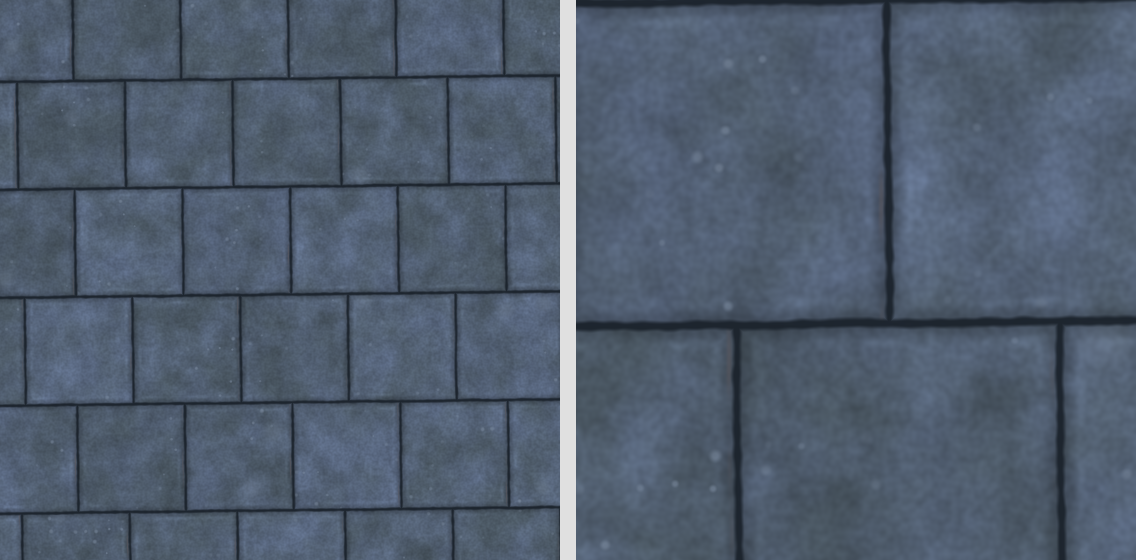
Left: the whole. Right: its middle third, enlarged.
A WebGL 2 fragment shader for this texture:

```glsl
#version 300 es
precision highp float;

uniform vec2 u_resolution;
out vec4 outColor;

const vec2 PITCH = vec2(0.1923, 0.1927);
const vec2 ORIGIN = vec2(0.141, 0.0828);
const float TILT = 0.0115;

const vec3 GREY_SLATE = vec3(0.288, 0.338, 0.383);
const vec3 BLUE_SLATE = vec3(0.352, 0.410, 0.508);
const vec3 JOINT = vec3(0.105, 0.135, 0.170);
const vec3 RUST = vec3(0.350, 0.340, 0.365);
const vec3 CHALK = vec3(0.500, 0.560, 0.640);

float hash(vec2 p) {
    vec3 q = fract(p.xyx * vec3(0.1031, 0.1030, 0.0973));
    q += dot(q, q.yzx + 33.33);
    return fract((q.x + q.y) * q.z);
}

vec2 gradient(vec2 cell) {
    float angle = 6.2832 * hash(cell);
    return vec2(cos(angle), sin(angle));
}

float gradientNoise(vec2 p) {
    vec2 i = floor(p), f = p - i;
    vec2 w = f * f * f * (f * (f * 6.0 - 15.0) + 10.0);
    vec2 e = vec2(1.0, 0.0);
    float a = dot(gradient(i), f);
    float b = dot(gradient(i + e.xy), f - e.xy);
    float c = dot(gradient(i + e.yx), f - e.yx);
    float d = dot(gradient(i + e.xx), f - e.xx);
    return mix(mix(a, b, w.x), mix(c, d, w.x), w.y);
}

float fbm(vec2 p, int octaves) {
    float sum = 0.0, amplitude = 1.0;
    for (int i = 0; i < octaves; i++) {
        sum += amplitude * gradientNoise(p);
        p = mat2(1.6, 1.2, -1.2, 1.6) * p + 17.3;
        amplitude *= 0.55;
    }
    return sum;
}

// Scattered soft dots, one candidate per grid cell
float specks(vec2 p, float scale, float density, float radius) {
    vec2 cell = floor(p * scale);
    vec2 jitter = vec2(hash(cell + 11.7), hash(cell + 47.1));
    vec2 center = (cell + 0.25 + 0.5 * jitter) / scale;
    float size = radius * (0.6 + 0.6 * hash(cell + 83.9));
    float present = step(1.0 - density, hash(cell + 5.3));
    return present * (1.0 - smoothstep(0.2 * size, size, length(p - center)));
}

// Running bond: alternate rows shift by half a tile, with slight drift
vec2 bondCoords(vec2 p) {
    vec2 grid = (p - ORIGIN) / PITCH;
    float row = floor(grid.y);
    float drift = 0.024 * sin(1.5708 * row);
    grid.x -= 0.5 * mod(row, 2.0) + drift;
    return grid;
}

vec3 slateColor(vec2 p, vec2 tile) {
    vec2 q = p + 3.7 * vec2(hash(tile + 31.0), hash(tile + 73.0)) + 5.0;
    float blotch = fbm(q * 13.0, 4);
    float blueness = 0.20 + 0.60 * hash(tile + 19.0) + 0.75 * blotch;
    vec3 color = mix(GREY_SLATE, BLUE_SLATE, clamp(blueness, 0.0, 1.0));
    color *= 0.97 + 0.06 * hash(tile + 57.0) + 0.13 * fbm(q * 24.0, 3);
    color *= 1.0 + 0.09 * gradientNoise(q * 130.0) + 0.09 * gradientNoise(q * 230.0);
    float cluster = smoothstep(-0.1, 0.4, gradientNoise(q * 9.0 + 40.0));
    float dust = 0.5 * specks(q, 48.0, 0.22, 0.0045) * cluster;
    float stain = 0.22 * specks(q, 9.0, 0.16, 0.022);
    return mix(color, CHALK, max(dust, stain));
}

void main() {
    vec2 p = gl_FragCoord.xy / u_resolution;
    float pixel = 1.0 / min(u_resolution.x, u_resolution.y);

    // Slightly rotated, uneven courses
    vec2 bent = p + TILT * vec2(p.y, -p.x);
    bent += 0.0012 * vec2(gradientNoise(p * 24.0), gradientNoise(p * 19.0 + 60.0));
    vec2 grid = bondCoords(bent);
    vec2 tile = floor(grid);
    vec2 local = fract(grid) * PITCH;
    vec2 edge = min(local, PITCH - local);
    float inset = min(edge.x, edge.y);

    // Tile face, dim rim and faint worn ridge
    vec3 color = slateColor(p, tile);
    color *= mix(0.84, 1.0, smoothstep(0.002, 0.013, inset));
    float wear = smoothstep(-0.15, 0.45, gradientNoise(p * 21.0 + 9.0));
    float ridge = 1.0 - smoothstep(0.0, 0.005, abs(inset - 0.012));
    color *= 1.0 + 0.09 * ridge * wear;

    // Brownish arris along the right side of each tile
    float arris = 1.0 - smoothstep(0.0, 0.0025, abs(PITCH.x - local.x - 0.0045));
    color = mix(color, RUST, 0.6 * arris * wear);

    // Rough dark joints
    float rough = 0.0011 * gradientNoise(p * 95.0);
    vec2 halfWidth = vec2(0.0022, 0.0025) + rough;
    vec2 gap = 1.0 - smoothstep(halfWidth - 0.0012 - 0.5 * pixel,
                                halfWidth + 0.0012 + 0.5 * pixel, edge);
    color = mix(color, JOINT, 0.94 * max(gap.x, gap.y));

    outColor = vec4(color, 1.0);
}
```
